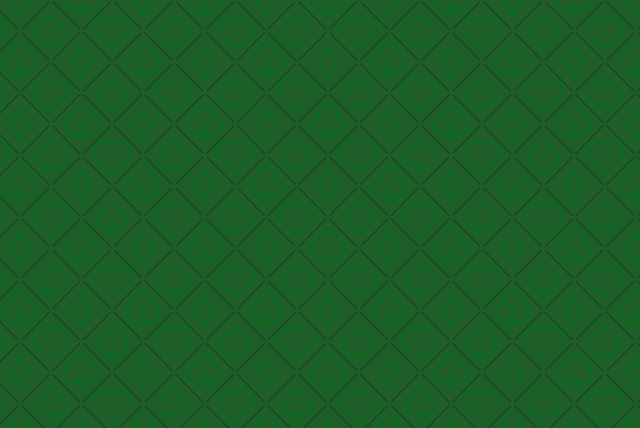
Reproduce this pattern procedurally as a Shadertoy shader.

```glsl
// Green card-table cloth: a diagonal lattice of thin dark lines, broken at each
// crossing, with one outlined card suit per diamond. Two interleaved grids hold
// heart/spade and club/diamond, alternating like a checkerboard.

const vec3 CLOTH = vec3(0.12, 0.37, 0.16);
const vec3 LATTICE = vec3(0.075, 0.285, 0.125);
const vec3 OUTLINE = vec3(0.025, 0.42, 0.12);

// Lattice placement, in canvas widths from the top left corner
const vec2 PITCH = vec2(0.0962, 0.0971);
const vec2 ORIGIN = vec2(0.0313, 0.0482);

// Sizes in units of half a diamond's diagonal
const float LATTICE_HALF = 0.022;
const float OUTLINE_HALF = 0.030;
const float CROSSING_GAP = 0.075;

float dot2(vec2 v) { return dot(v, v); }

// Heart with its tip at the origin and lobes above
float heartDistance(vec2 p) {
    p.x = abs(p.x);
    if (p.x + p.y > 1.0) return length(p - vec2(0.25, 0.75)) - 0.35355;
    float edge = min(dot2(p - vec2(0.0, 1.0)), dot2(p - 0.5 * max(p.x + p.y, 0.0)));
    return sqrt(edge) * sign(p.x - p.y);
}

// Unsigned outline of a body with a stem tucked behind it
float stemmedOutline(float body, float stem) {
    return min(abs(body), max(abs(stem), -body));
}

float heartOutline(vec2 p) {
    return abs(heartDistance(vec2(p.x, (p.y + 0.59) / 0.93)));
}

float spadeOutline(vec2 p) {
    const float SIZE = 0.8;
    float body = heartDistance(vec2(p.x, 0.5 - p.y) / SIZE) * SIZE;
    float stem = length(p - vec2(0.0, -0.43)) - 0.14;
    return stemmedOutline(body, stem);
}

float clubOutline(vec2 p) {
    const float LOBE = 0.29;
    p.x = abs(p.x);
    float body = min(length(p - vec2(0.0, 0.34)), length(p - vec2(0.27, -0.05))) - LOBE;
    float flare = (p.x - 0.03 + 0.5 * (p.y + 0.19)) * 0.9;
    float stem = max(abs(p.y + 0.32) - 0.13, flare);
    return stemmedOutline(body, stem);
}

// Rhombus with slightly hollow sides
float diamondOutline(vec2 p) {
    const vec2 HALF = vec2(0.37, 0.50);
    const float HOLLOW = 0.035;
    p = abs(p);
    vec2 normal = normalize(HALF.yx);
    float t = clamp(p.y / HALF.y, 0.0, 1.0);
    return abs(dot(p, normal) - HALF.x * normal.x + HOLLOW * 4.0 * t * (1.0 - t));
}

float coverage(float dist, float halfWidth, float pixel) {
    return clamp((halfWidth - dist) / pixel + 0.5, 0.0, 1.0);
}

void mainImage(out vec4 fragColor, in vec2 fragCoord) {
    vec2 fromTop = vec2(fragCoord.x, iResolution.y - fragCoord.y) / iResolution.x;
    vec2 grid = (fromTop - ORIGIN) / PITCH;
    float pixel = 2.0 / (PITCH.x * iResolution.x);

    // Pick the diamond of the first grid, or else of the interleaved one
    vec2 cell = vec2(floor(grid.x), floor(grid.y + 0.5));
    vec2 local = (grid - cell - vec2(0.5, 0.0)) * 2.0;
    bool firstGrid = abs(local.x) + abs(local.y) <= 1.0;
    if (!firstGrid) {
        cell = vec2(floor(grid.x + 0.5), floor(grid.y));
        local = (grid - cell - vec2(0.0, 0.5)) * 2.0;
    }
    local.y = -local.y;
    bool even = mod(cell.x + cell.y, 2.0) < 0.5;

    // Lattice lines, interrupted around the diamond's corners
    vec2 q = abs(local);
    float lineDist = abs(1.0 - q.x - q.y) * 0.7071;
    float corner = min(length(q - vec2(1.0, 0.0)), length(q - vec2(0.0, 1.0)));
    float lattice = coverage(lineDist, LATTICE_HALF, pixel)
                  * (1.0 - coverage(corner, CROSSING_GAP, pixel));

    // Suit for this diamond
    float suit;
    if (firstGrid) suit = even ? spadeOutline(local) : heartOutline(local);
    else suit = even ? clubOutline(local) : diamondOutline(local);

    vec3 color = mix(CLOTH, LATTICE, lattice);
    color = mix(color, OUTLINE, coverage(suit, OUTLINE_HALF, pixel));
    fragColor = vec4(color, 1.0);
}
```
